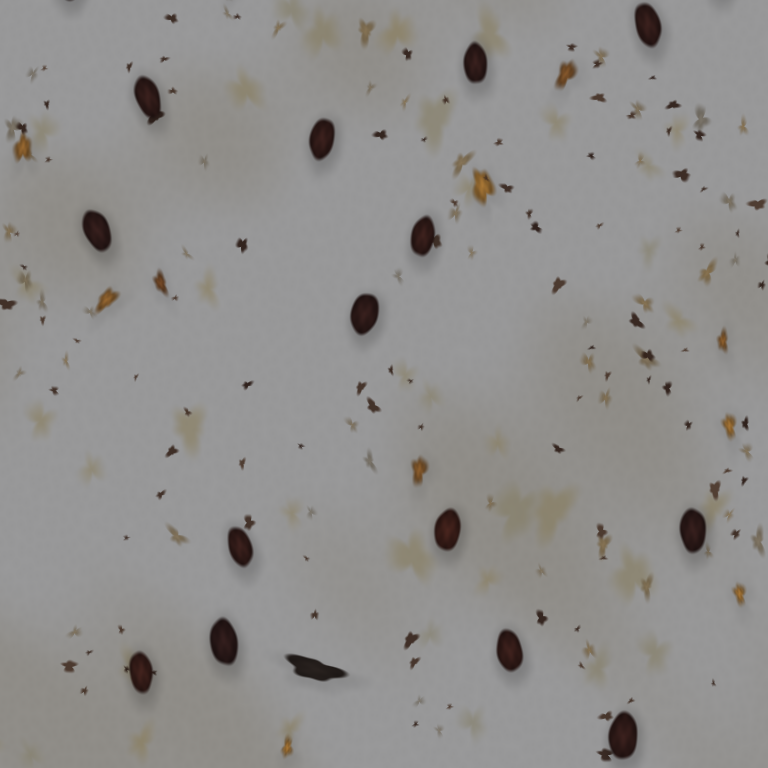
Give the GLSL for this texture, as a Shadertoy shader.

```glsl
// Lengths are in canvas heights, angles in radians
struct Kind {
    float cells, share, clump;      // grid density, filled share, tendency to gather
    float minSize, maxSize, aspect; // half length range, width over length
    float lean, spread, rough;      // mean angle, angle range, outline wobble
    float soft, opacity, shade;     // edge blur, cover, brighter middle
    float shadow, seed;
    vec3 tintA, tintB;
};

const vec3 PAPER_COOL = vec3(0.594, 0.594, 0.597);
const vec3 PAPER_WARM = vec3(0.560, 0.550, 0.530);
const float PAPER_GRAIN = 0.012;
const float CLUSTER_CELLS = 5.0;
const float CLUSTER_RADIUS = 0.55;
const vec2 SHADOW_OFFSET = vec2(0.003, -0.008);
const float SHADOW_BLUR = 0.016;

const Kind STAINS = Kind(10.0, 0.42, 0.5, 0.010, 0.030, 0.75, 0.0, 1.2, 0.20,
    0.011, 0.55, 0.0, 0.0, 11.0, vec3(0.54, 0.48, 0.32), vec3(0.51, 0.49, 0.40));
const Kind CRUMBS = Kind(16.0, 0.22, 0.9, 0.004, 0.012, 0.65, 0.0, 1.5, 0.28,
    0.004, 0.75, 0.2, 0.0, 23.0, vec3(0.46, 0.36, 0.20), vec3(0.39, 0.36, 0.31));
const Kind FLAKES = Kind(6.0, 0.30, 0.0, 0.010, 0.022, 0.58, 0.0, 1.2, 0.16,
    0.0035, 0.92, 0.5, 0.06, 37.0, vec3(0.32, 0.18, 0.08), vec3(0.52, 0.36, 0.14));
const Kind SPECKS = Kind(21.0, 0.28, 0.9, 0.0025, 0.0095, 0.75, 0.0, 3.0, 0.22,
    0.0022, 0.92, 0.0, 0.0, 41.0, vec3(0.15, 0.09, 0.07), vec3(0.30, 0.22, 0.17));
const Kind BARK = Kind(1.0, 1.0, 0.0, 0.031, 0.032, 0.42, 1.5, 0.4, 0.16,
    0.002, 1.0, 0.3, 0.08, 59.0, vec3(0.13, 0.11, 0.10), vec3(0.15, 0.11, 0.10));
const Kind SEEDS = Kind(4.0, 0.90, 0.0, 0.026, 0.031, 0.62, 0.08, 0.6, 0.025,
    0.0022, 1.0, 0.7, 0.16, 67.0, vec3(0.13, 0.08, 0.08), vec3(0.20, 0.10, 0.08));

vec3 hash3(vec2 p) {
    vec3 q = fract(vec3(p.xyx) * vec3(0.1031, 0.1030, 0.0973));
    q += dot(q, q.yxz + 33.33);
    return fract((q.xxy + q.yzz) * q.zyx);
}

// Distance to the nearest jittered cell point
float cellular(vec2 p) {
    float nearest = 2.0;
    for (int y = -1; y <= 1; y++)
    for (int x = -1; x <= 1; x++) {
        vec2 id = floor(p) + vec2(x, y);
        nearest = min(nearest, length(id + hash3(id + 7.0).xy - p));
    }
    return nearest;
}

float clusterDensity(vec2 p) {
    float core = 1.0 - smoothstep(0.1, CLUSTER_RADIUS, cellular(p * CLUSTER_CELLS));
    return (0.25 + 2.2 * core) * mix(0.65, 1.25, smoothstep(0.2, 1.0, 0.5 * (p.x + p.y)));
}

// Ellipse with a wavy outline; approximate signed distance
float blob(vec2 q, vec2 radius, float rough, float phase) {
    float a = atan(q.y / radius.y, q.x / radius.x);
    float wave = sin(2.0 * a + phase) + sin(3.0 * a + 2.3 * phase)
               + 0.7 * sin(5.0 * a + 4.1 * phase);
    return (length(q / radius) / (1.0 + rough * wave) - 1.0) * radius.x;
}

void scatter(inout vec3 color, vec2 uv, Kind k) {
    vec2 home = floor(uv * k.cells);
    float blur = max(k.soft, 0.7 / iResolution.y);
    for (int y = -1; y <= 1; y++)
    for (int x = -1; x <= 1; x++) {
        vec2 id = home + vec2(x, y);
        vec3 place = hash3(id + k.seed);
        vec3 form = hash3(id + k.seed + 131.0);
        vec2 center = (id + 0.5 + 0.8 * (place.xy - 0.5)) / k.cells;
        float chance = k.share;
        if (k.clump > 0.0) chance *= mix(1.0, clusterDensity(center), k.clump);
        if (place.z > chance) continue;

        float angle = k.lean + k.spread * (form.x - 0.5);
        mat2 turn = mat2(cos(angle), -sin(angle), sin(angle), cos(angle));
        float size = mix(k.minSize, k.maxSize, form.y * form.y);
        vec2 radius = size * vec2(k.aspect * mix(0.88, 1.2, form.z * form.z), 1.0);
        vec2 q = turn * (uv - center);
        float phase = 6.28 * form.z;

        // Soft contact shadow
        if (k.shadow > 0.0) {
            vec2 shifted = turn * (uv - center - SHADOW_OFFSET);
            float shadowDist = blob(shifted, radius, k.rough, phase);
            color *= 1.0 - k.shadow * (1.0 - smoothstep(-0.004, SHADOW_BLUR, shadowDist));
        }

        // Body with a lighter, faintly ridged middle
        float middle = max(0.0, 1.0 - length(q / radius));
        float ridges = sin(9.0 * q.x / radius.x + phase) * sin(5.0 * q.y / radius.y);
        vec3 body = mix(k.tintA, k.tintB, fract(form.x * 7.0 + form.y));
        body *= 1.0 + k.shade * (middle - 0.35 + 0.15 * ridges);
        float cover = 1.0 - smoothstep(-blur, blur, blob(q, radius, k.rough, phase));
        color = mix(color, body, cover * k.opacity);
    }
}

// Grey sheet with broad warm drifts and fine mottling
vec3 paper(vec2 uv) {
    float drift = 0.28 * sin(7.0 * uv.x + 3.0 * sin(4.0 * uv.y))
                + 0.24 * sin(9.0 * uv.y - 5.0 * uv.x + 1.7)
                + 0.14 * sin(23.0 * uv.x + 17.0 * uv.y) + 0.4 * (0.5 - uv.y);
    vec3 color = mix(PAPER_COOL, PAPER_WARM, smoothstep(-0.1, 0.65, drift));
    float grain = cellular(uv * vec2(90.0, 70.0)) - 0.45;
    return color + PAPER_GRAIN * grain;
}

void mainImage(out vec4 fragColor, in vec2 fragCoord) {
    vec2 uv = fragCoord / iResolution.y;
    vec3 color = paper(uv);
    scatter(color, uv, STAINS);
    scatter(color, uv, CRUMBS);
    scatter(color, uv, FLAKES);
    scatter(color, uv, SPECKS);
    scatter(color, uv, BARK);
    scatter(color, uv, SEEDS);
    fragColor = vec4(color, 1.0);
}
```
